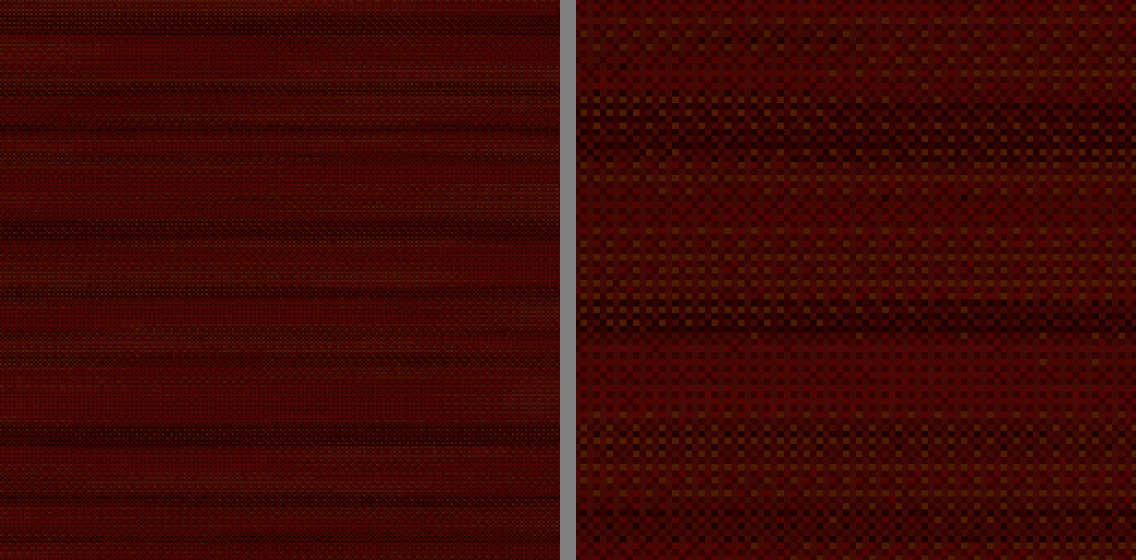
Left, the full canvas; right, a detail of the centre.
This texture is drawn by a WebGL 2 fragment shader. Its source:

```glsl
#version 300 es
precision highp float;
// Dark red wood grain: long horizontal streaks crossed by repeating dark bands.
// A continuous tone is reduced to five colours by a 4x4 ordered dither on a
// coarse grid; brown grains sit on the brightest sites of that dither.

uniform vec2 u_resolution;
out vec4 fragColor;

const float GRID = 256.0;           // dither cells across the canvas
const float BASE_TONE = 0.55;
const float DITHER_RANGE = 0.8;
const float GRAIN_JITTER = 0.05;
const float STREAK_DEPTH = 0.24;
const float BAND_DEPTH = 0.31;
const float BAND_PERIOD = 0.3675;
const float BAND_SHIFT = 0.01;
const float BAND_SOFTNESS = 0.004;
const vec4 BAND_CENTRE = vec4(0.05, 0.168, 0.24, 0.29);
const vec4 BAND_HALF = vec4(0.020, 0.012, 0.009, 0.010);
const vec4 BAND_WEIGHT = vec4(1.0, 0.85, 0.65, 0.6);
const vec3 TONE_STEPS = vec3(0.12, 0.395, 0.715);
const float BROWN_MAX = 0.22;

const vec3 BLACK_RED = vec3(0.12, 0.00, 0.00);
const vec3 DEEP_RED = vec3(0.20, 0.01, 0.00);
const vec3 WARM_RED = vec3(0.26, 0.04, 0.02);
const vec3 BRIGHT_RED = vec3(0.32, 0.02, 0.01);
const vec3 BROWN = vec3(0.31, 0.11, 0.00);

float hash(vec2 p) {
    uvec2 q = uvec2(ivec2(floor(p))) * uvec2(1597u, 3812u) + 7919u;
    uint n = (q.x ^ (q.y << 7)) * 747796u + q.y;
    n = (n ^ (n >> 15)) * 277803u;
    n = (n ^ (n >> 13)) * 668265u;
    return float((n ^ (n >> 16)) & 65535u) / 65535.0;
}

float noise(vec2 p) {
    vec2 i = floor(p);
    vec2 f = fract(p);
    f = f * f * (3.0 - 2.0 * f);
    return mix(mix(hash(i), hash(i + vec2(1, 0)), f.x),
               mix(hash(i + vec2(0, 1)), hash(i + vec2(1, 1)), f.x), f.y);
}

// Ordered dither thresholds, built from a 2x2 pattern nested twice.
float bayer2(vec2 p) {
    p = mod(floor(p), 2.0);
    return fract(p.x * 0.5 + p.y * p.y * 0.75);
}

float bayer4(vec2 p) {
    return bayer2(p * 0.5) * 0.25 + bayer2(p) + 1.0 / 32.0;
}

// Strength of the dark bands at a point.
float darkBands(vec2 uv) {
    float y = 1.0 - uv.y + BAND_SHIFT;
    y += 0.012 * (noise(vec2(3.0, y * 5.0)) - 0.5);
    y += 0.006 * (noise(uv * vec2(5.0, 90.0)) - 0.5);
    float local = mod(y, BAND_PERIOD);
    vec4 d = abs(local - BAND_CENTRE) - BAND_HALF;
    vec4 bands = BAND_WEIGHT * (1.0 - smoothstep(-BAND_SOFTNESS, BAND_SOFTNESS, d));
    return max(max(bands.x, bands.y), max(bands.z, bands.w));
}

// Fine and broad streaks, stretched along the grain; centred on zero.
float streaks(vec2 uv) {
    float broad = noise(uv * vec2(1.5, 22.0) + 40.0);
    float medium = noise(uv * vec2(4.0, 70.0) + 11.0);
    float fine = noise(uv * vec2(9.0, 200.0) + 73.0);
    return broad * 0.4 + medium * 0.3 + fine * 0.3 - 0.5;
}

vec3 grainColour(vec2 cell) {
    vec2 uv = (cell + 0.5) / GRID;
    float streak = streaks(uv);
    float tone = BASE_TONE + STREAK_DEPTH * streak - BAND_DEPTH * darkBands(uv);
    float site = bayer4(cell) + GRAIN_JITTER * (hash(cell + 300.0) - 0.5);
    float value = tone + DITHER_RANGE * (site - 0.5);

    vec3 colour = BLACK_RED;
    colour = mix(colour, DEEP_RED, step(TONE_STEPS.x, value));
    colour = mix(colour, WARM_RED, step(TONE_STEPS.y, value));
    colour = mix(colour, BRIGHT_RED, step(TONE_STEPS.z, value));

    // Brown grains thicken and thin out from row to row.
    float brownNoise = noise(uv * vec2(3.0, 48.0) + 150.0);
    float brownShare = BROWN_MAX * smoothstep(0.25, 0.95, brownNoise);
    colour = mix(colour, BROWN, step(1.0 - brownShare, site));
    return colour * (1.0 + 0.15 * streak);
}

void main() {
    // Four samples per pixel smooth the cell edges at any canvas size.
    vec3 sum = vec3(0.0);
    for (int i = 0; i < 4; i++) {
        vec2 offset = vec2(i % 2, i / 2) * 0.5 - 0.25;
        vec2 uv = (gl_FragCoord.xy + offset) / u_resolution;
        sum += grainColour(floor(uv * GRID));
    }
    fragColor = vec4(sum * 0.25, 1.0);
}
```
